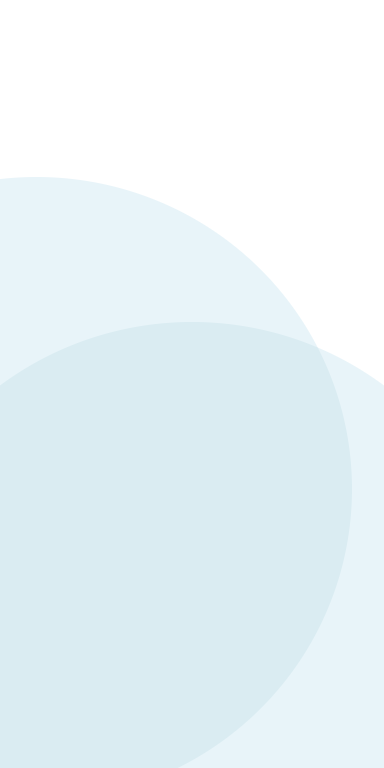
A Shadertoy shader for this background:

```glsl
// Two overlapping translucent pale blue discs on a white ground.

const vec3 WHITE = vec3(1.0);
const vec3 PALE_BLUE = vec3(0.910, 0.957, 0.976);
const vec3 OVERLAP_BLUE = vec3(0.853, 0.925, 0.949);

// Approximate signed distance to an axis-aligned ellipse
float ellipseDistance(vec2 point, vec2 center, vec2 radii) {
    return (length((point - center) / radii) - 1.0) * min(radii.x, radii.y);
}

// Smooth coverage of a shape, one pixel wide at its edge
float coverage(float dist, float pixel) {
    return clamp(0.5 - dist / pixel, 0.0, 1.0);
}

void mainImage(out vec4 fragColor, in vec2 fragCoord) {
    // Canvas width is one unit
    float pixel = 1.0 / iResolution.x;
    vec2 point = fragCoord * pixel;

    // Upper left disc and lower central disc
    float upper = coverage(ellipseDistance(point, vec2(0.095, 0.7266), vec2(0.8216, 0.8125)), pixel);
    float lower = coverage(ellipseDistance(point, vec2(0.5, 0.323), vec2(0.8385)), pixel);

    // Single tint where either disc lies, deeper tint where both do
    float either = upper + lower - upper * lower;
    vec3 color = mix(WHITE, PALE_BLUE, either);
    color = mix(color, OVERLAP_BLUE, upper * lower);

    fragColor = vec4(color, 1.0);
}
```
